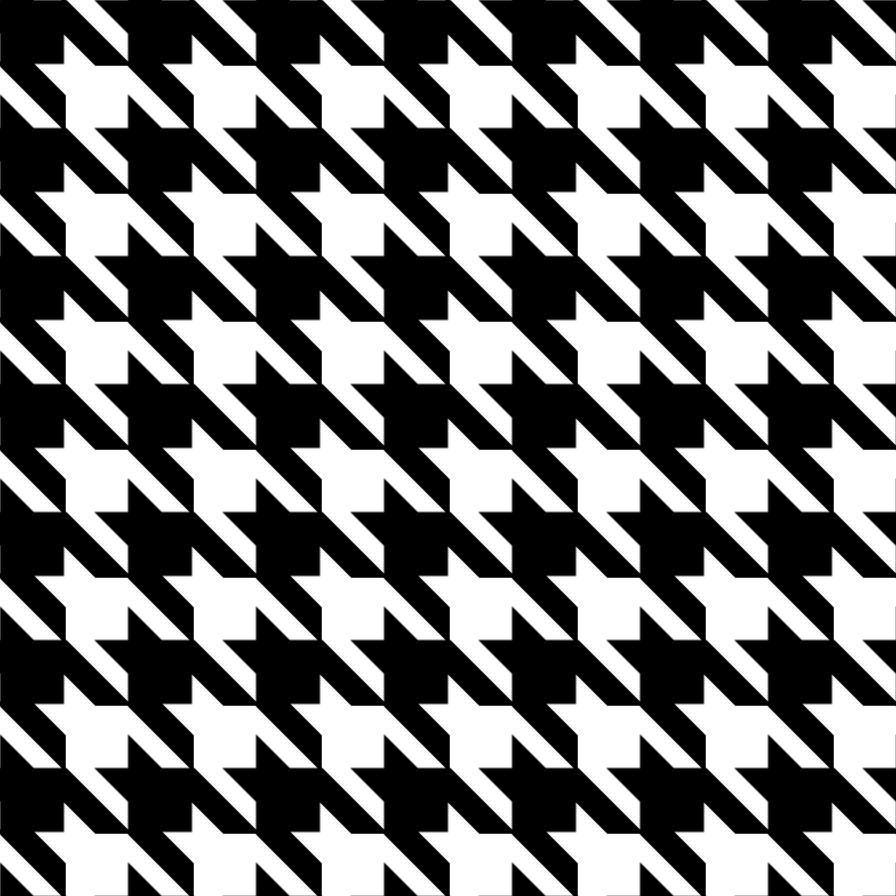
This pattern is drawn by a three.js fragment shader. Its source:

```glsl
// Black and white houndstooth check, seven repeats across and down.
varying vec2 vUv;

const float REPEATS = 7.0;
const float EDGE_WIDTH = 1.0 / 512.0;  // softened edge, in canvas units
const int SAMPLES = 4;                 // per axis

const vec3 BLACK = vec3(0.0);
const vec3 WHITE = vec3(1.0);

const float BLACK_SQUARE_END = 0.501;
const float WHITE_SQUARE_START = 0.514;

// 1 where value lies between low and high.
float within(float value, float low, float high) {
  return step(low, value) * step(value, high);
}

// Diagonal white bands: the broad teeth, then the slim tails.
float twill(float diagonal) {
  float tooth = step(diagonal, 0.23);
  float tail = within(diagonal, 0.52, 0.736);
  return max(tooth, tail);
}

// White coverage of one cell; the cell mirrors across its diagonal.
float houndstooth(vec2 cell) {
  float near = min(cell.x, cell.y);
  float far = max(cell.x, cell.y);
  float whiteSquare = step(WHITE_SQUARE_START, near);
  float outsideBlackSquare = step(BLACK_SQUARE_END, far);
  return outsideBlackSquare * max(whiteSquare, twill(far - near));
}

// Mean coverage over a small box, which smooths every edge.
float smoothCoverage(vec2 point, float width) {
  float total = 0.0;
  for (int i = 0; i < SAMPLES; i++) {
    for (int j = 0; j < SAMPLES; j++) {
      vec2 offset = (vec2(float(i), float(j)) + 0.5) / float(SAMPLES) - 0.5;
      total += houndstooth(fract((point + offset * width) * REPEATS));
    }
  }
  return total / float(SAMPLES * SAMPLES);
}

void main() {
  // Cells are measured downward from the top left corner.
  vec2 point = vec2(vUv.x, 1.0 - vUv.y);
  gl_FragColor = vec4(mix(BLACK, WHITE, smoothCoverage(point, EDGE_WIDTH)), 1.0);
}
```
